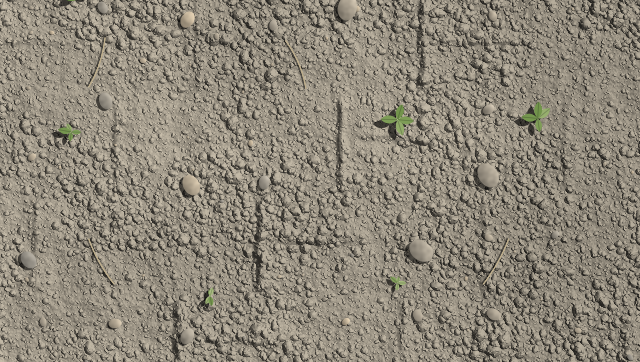
A Shadertoy shader for this texture:

```glsl
#define SUN normalize(vec2(0.85, 0.53))
#define SUN_SLOPE 0.85
#define SOIL vec3(1.0, 0.95, 0.855)
#define AMBIENT 0.18
#define SUNLIGHT 0.60
#define CLOD_SIZE 0.025
#define CLOD_RELIEF 0.72
#define TRACK_STEP vec2(0.225, 0.275)
#define TRACK_DEPTH 0.016
#define LEAF_LENGTH 0.055
#define SOFT 0.0018

vec2 hash2(vec2 p) {
    vec2 h = vec2(dot(p, vec2(127.1, 311.7)), dot(p, vec2(269.5, 183.3)));
    return fract(sin(h) * 43758.5);
}

float corner(vec2 cell, vec2 offset) {
    return dot(hash2(cell) * 2.0 - 1.0, offset);
}

float gradientNoise(vec2 p) {
    vec2 i = floor(p), f = p - i, e = vec2(0, 1);
    vec2 u = f * f * f * (f * (f * 6.0 - 15.0) + 10.0);
    return mix(mix(corner(i, f), corner(i + e.yx, f - e.yx), u.x),
               mix(corner(i + e.xy, f - e.xy), corner(i + e.yy, f - e.yy), u.x), u.y);
}

vec2 turn(vec2 p, float a) {
    return vec2(cos(a) * p.x + sin(a) * p.y, cos(a) * p.y - sin(a) * p.x);
}

// Rounded lumps, one per jittered cell
float clods(vec2 p, float size, float cover) {
    vec2 g = p / size, id = floor(g);
    float h = 0.0;
    for (int j = -1; j <= 1; j++)
    for (int i = -1; i <= 1; i++) {
        vec2 c = id + vec2(i, j), s = hash2(c + 71.0);
        vec2 d = (g - c - hash2(c)) * vec2(0.8 + 0.4 * s.y, 1.2 - 0.4 * s.y);
        float radius = max(0.05, mix(0.22, 0.62, s.x * s.x) * cover);
        h = max(h, radius - dot(d, d) / radius);
    }
    return h * size * CLOD_RELIEF;
}

// Tyre tread: a staircase of upright ridges, each with a level ledge
float tracks(vec2 p) {
    float stepId = floor((p.y + 0.09) / TRACK_STEP.y);
    float f = (p.y + 0.09) / TRACK_STEP.y - stepId;
    float x = p.x - 0.49 - TRACK_STEP.x * stepId + 0.012 * gradientNoise(p * 14.0);
    float row = floor(x / 0.62 + 0.3);
    x -= row * 0.62;
    float ends = smoothstep(0.0, 0.12, f) * smoothstep(1.0, 0.88, f);
    float ridge = smoothstep(-0.012, 0.012, x) * exp(-max(x, 0.0) / 0.04) * ends;
    float y = (f - 0.55) * TRACK_STEP.y + 0.02 * gradientNoise(p * 9.0 + 5.0);
    float span = smoothstep(0.02, 0.07, x) * smoothstep(0.36, 0.24, x);
    float ledge = smoothstep(-0.014, 0.014, y) * exp(-max(y, 0.0) / 0.04) * span;
    return TRACK_DEPTH * (ridge + 0.6 * ledge) * (row == 0.0 ? 1.0 : 0.4);
}

float height(vec2 p) {
    float cover = smoothstep(-0.42, 0.3, gradientNoise(p * 3.5) + 0.5 * gradientNoise(p * 9.0 + 3.0));
    cover = mix(0.45, 1.0, cover);
    float h = tracks(p) + 0.010 * gradientNoise(p * 9.0) + 0.004 * gradientNoise(p * 28.0);
    h += 0.0024 * gradientNoise(p * 75.0) + 0.0011 * gradientNoise(p * 160.0);
    p += 0.005 * vec2(gradientNoise(p * 55.0), gradientNoise(p * 55.0 + 17.0));
    h += max(clods(p, CLOD_SIZE * 1.9, cover * 0.7), clods(p + 4.0, CLOD_SIZE, cover));
    return h + 0.8 * clods(p + 9.0, CLOD_SIZE * 0.48, cover);
}

vec3 soil(vec2 p) {
    float e = 0.002, h = height(p), blocked = 0.0;
    vec2 slope = vec2(height(p + vec2(e, 0)) - h, height(p + vec2(0, e)) - h) / e;
    for (int k = 1; k <= 3; k++) {
        float t = 0.0055 * float(k);
        blocked = max(blocked, height(p + SUN * t) - h - t * SUN_SLOPE);
    }
    float lit = (0.72 - 0.62 * dot(slope, SUN)) / sqrt(1.0 + dot(slope, slope));
    lit = max(lit, 0.0) * (1.0 - 0.75 * smoothstep(0.0, 0.005, blocked));
    float tone = AMBIENT + SUNLIGHT * lit + 0.07 * gradientNoise(p * 2.3) + 0.03 * (0.9 - p.x);
    return SOIL * tone;
}

float pebble(vec2 d, float angle, float radius) {
    float dist = length(turn(d, angle) * vec2(0.85, 1.15)) - radius;
    return smoothstep(SOFT, -SOFT, dist);
}

void addStones(inout vec3 col, vec2 p, float cell, float maxRadius, float chance) {
    vec2 id = floor(p / cell), r = hash2(id + cell * 97.0), s = hash2(id + 31.0);
    if (r.x > chance) return;
    float radius = maxRadius * mix(0.3, 1.0, s.x * s.x * s.x), angle = s.y * 6.28;
    vec2 d = (fract(p / cell) - 0.5 - 0.4 * (hash2(id + 57.0) - 0.5)) * cell;
    col *= 1.0 - 0.6 * pebble(d + SUN * radius * 0.45, angle, radius);
    vec3 tint = mix(vec3(0.62, 0.60, 0.56), vec3(0.80, 0.73, 0.62), r.y);
    float shade = 0.92 + 0.25 * dot(d, SUN) / radius + 0.15 * gradientNoise(p * 70.0);
    col = mix(col, tint * shade, pebble(d, angle, radius));
}

void addTwig(inout vec3 col, vec2 p) {
    vec2 id = floor(p / 0.55), r = hash2(id + 13.0);
    if (r.x > 0.6) return;
    vec2 d = turn((fract(p / 0.55) - 0.5) * 0.55, 0.9 + 1.3 * r.y);
    d.y += (r.x - 0.3) * 8.0 * d.x * d.x;
    float along = smoothstep(0.075, 0.07, abs(d.x));
    col *= 1.0 - 0.5 * along * smoothstep(0.004, 0.001, abs(d.y - 0.004));
    col = mix(col, vec3(0.74, 0.68, 0.55), along * smoothstep(0.0032, 0.0008, abs(d.y)));
}

float leaf(vec2 d, float size) {
    float u = d.x / size;
    return smoothstep(SOFT, -SOFT, abs(d.y) - 0.95 * size * u * (1.0 - u));
}

void addSeedling(inout vec3 col, vec2 p) {
    vec2 id = floor(p / 0.42), r = hash2(id + 5.0);
    if (r.x > 0.72) return;
    vec2 d = (fract(p / 0.42) - 0.5 - 0.3 * (hash2(id + 8.0) - 0.5)) * 0.42;
    float grown = mix(0.4, 1.0, r.y), shadow = 0.0, cover = 0.0;
    vec3 green = vec3(0);
    for (int k = 0; k < 4; k++) {
        vec2 s = hash2(id + float(k) * 7.3);
        float angle = 1.6 * float(k) + 1.4 * s.x + 6.28 * r.x;
        float size = LEAF_LENGTH * grown * mix(0.55, 1.0, s.y);
        vec2 q = turn(d, angle);
        float m = leaf(q, size);
        shadow = max(shadow, leaf(turn(d + SUN * 0.028 * grown, angle), size));
        vec3 tint = mix(vec3(0.38, 0.51, 0.24), vec3(0.62, 0.69, 0.47), s.x);
        tint *= 0.88 + 0.2 * smoothstep(0.0, 0.003, abs(q.y));
        green = mix(green, tint, m);
        cover = max(cover, m);
    }
    col = mix(col * (1.0 - 0.65 * shadow), green / max(cover, 0.01), cover);
}

void mainImage(out vec4 fragColor, in vec2 fragCoord) {
    vec2 p = fragCoord / iResolution.y;
    vec3 col = soil(p);
    addStones(col, p + 0.03, 0.075, 0.009, 0.22);
    addStones(col, p, 0.21, 0.034, 0.5);
    addTwig(col, p);
    addSeedling(col, p);
    fragColor = vec4(clamp(col, 0.0, 1.0), 1.0);
}
```
